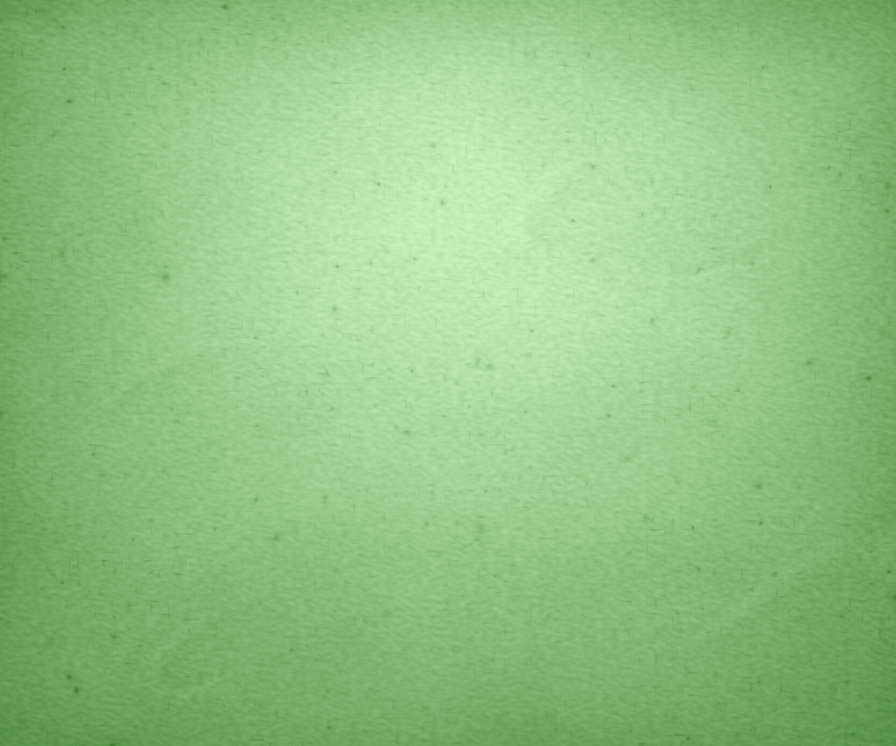
Reproduce this texture procedurally as a Shadertoy shader.

```glsl
#define SHADE_COLOR vec3(0.375, 0.605, 0.315)
#define LIGHT_COLOR vec3(0.765, 0.930, 0.705)
#define GLOW_CENTER vec2(0.52, 0.72)
#define GLOW_RADIUS 0.57
#define EDGE_SHADE 0.10
#define MOTTLE 0.13
#define GRAIN 0.17
#define FLECKS 0.20
#define CREASES 0.06
#define SPOT_DEPTH 0.38

vec2 hash2(vec2 p) {
    vec3 q = fract(p.xyx * vec3(0.1031, 0.1030, 0.0973));
    q += dot(q, q.yzx + 33.33);
    return fract((q.xx + q.yz) * q.zy);
}

vec2 gradient(vec2 cell) {
    float angle = 6.28318 * hash2(cell).x;
    return vec2(cos(angle), sin(angle));
}

float gradientNoise(vec2 p) {
    vec2 i = floor(p), f = p - i;
    vec2 u = f * f * f * (f * (f * 6.0 - 15.0) + 10.0);
    vec2 e = vec2(0.0, 1.0);
    float low = mix(dot(gradient(i), f), dot(gradient(i + e.yx), f - e.yx), u.x);
    float high = mix(dot(gradient(i + e), f - e), dot(gradient(i + e.yy), f - e.yy), u.x);
    return mix(low, high, u.y);
}

float fbm(vec2 p) {
    float sum = 0.0, amp = 0.6;
    for (int i = 0; i < 4; i++) {
        sum += amp * gradientNoise(p);
        p = mat2(1.6, 1.2, -1.2, 1.6) * p + 7.3;
        amp *= 0.55;
    }
    return sum;
}

// Off-centre glow that falls faster towards the top, with shaded borders
float glow(vec2 p, float aspect) {
    vec2 d = p - GLOW_CENTER * vec2(aspect, 1.0);
    d.y *= d.y > 0.0 ? 1.45 : 0.97;
    vec2 border = min(p, vec2(aspect, 1.0) - p);
    float edge = exp(-border.x / 0.05) + exp(-border.y / 0.05);
    return exp(-dot(d, d) / (GLOW_RADIUS * GLOW_RADIUS)) - EDGE_SHADE * edge;
}

// Fine fibres, lying mostly sideways
float grain(vec2 p) {
    p.y += 0.12 * p.x + 0.006 * gradientNoise(p * 9.0);
    return 0.45 * gradientNoise(p * vec2(47.0, 131.0))
         + 0.75 * gradientNoise(p * vec2(103.0, 197.0) + 31.7);
}

// Short dark threads in both directions of the weave
float flecks(vec2 p) {
    float across = gradientNoise(p * vec2(61.0, 167.0) + 5.1);
    float upright = gradientNoise(p * vec2(173.0, 53.0) + 81.4);
    float patches = 0.65 + 0.8 * gradientNoise(p * 7.0 + 3.0);
    return patches * (smoothstep(0.28, 0.62, across) + 0.8 * smoothstep(0.30, 0.62, upright));
}

// Faint lit folds that fade in and out
float creases(vec2 p) {
    p.y -= 0.22 * p.x;
    float fold = gradientNoise(p * vec2(2.3, 6.0) + 0.15 * fbm(p * 12.0) + 14.2);
    float mask = smoothstep(0.05, 0.4, gradientNoise(p * vec2(4.0, 6.0) + 40.6));
    return mask * (smoothstep(0.07, 0.0, abs(fold)) - 0.6 * smoothstep(0.08, 0.0, abs(fold + 0.09)));
}

// Sparse stains and specks, from large and soft to small and dark
float spots(vec2 p) {
    float sum = 0.0;
    for (int i = 0; i < 4; i++) {
        float layer = float(i);
        float cells = 4.0 + 5.0 * layer;
        vec2 q = p * cells + 19.7 * layer;
        vec2 id = floor(q);
        vec2 place = hash2(id + 3.1), kind = hash2(id + 57.9);
        vec2 d = (q - id - 0.25 - 0.5 * place) / cells;
        float angle = 6.28318 * place.y;
        d = mat2(cos(angle), -sin(angle), sin(angle), cos(angle)) * d;
        d.x *= mix(0.55, 1.0, kind.y);
        float radius = mix(0.0055, 0.0022, layer / 3.0) * mix(0.6, 1.2, kind.y);
        float core = exp(-dot(d, d) / (radius * radius));
        float halo = 0.18 * exp(-dot(d, d) / (9.0 * radius * radius));
        sum += step(kind.x, 0.20) * mix(0.25, 1.0, place.x) * (core + halo);
    }
    return sum;
}

void mainImage(out vec4 fragColor, in vec2 fragCoord) {
    vec2 p = fragCoord / iResolution.y;
    float aspect = iResolution.x / iResolution.y;

    float tone = glow(p, aspect);
    tone += MOTTLE * fbm(p * vec2(3.5, 5.0) + 11.0);
    tone += GRAIN * grain(p);
    tone -= FLECKS * flecks(p);
    tone += CREASES * creases(p);
    tone -= SPOT_DEPTH * spots(p);

    vec3 color = mix(SHADE_COLOR, LIGHT_COLOR, clamp(tone, -0.5, 1.08));
    fragColor = vec4(color, 1.0);
}
```
